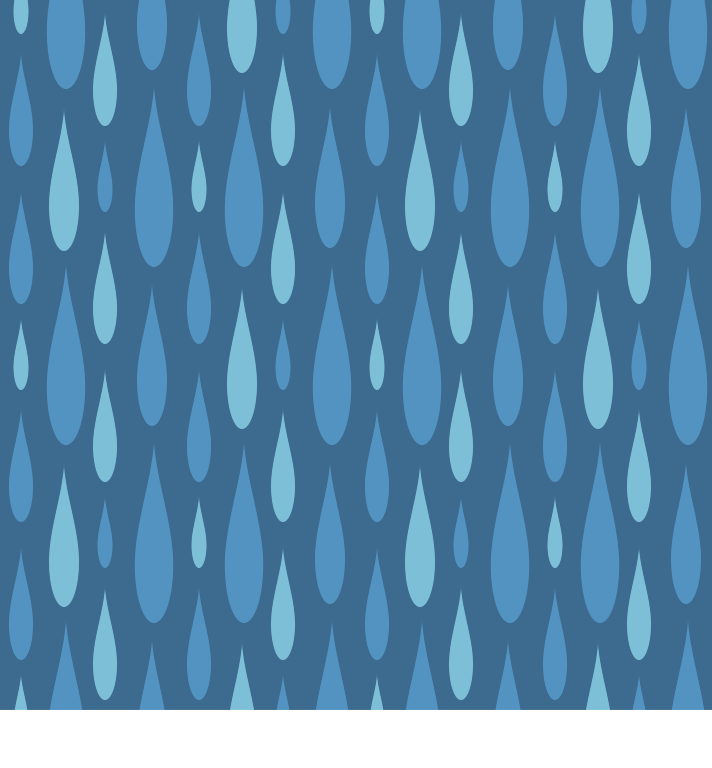
This pattern is drawn by a WebGL 1 fragment shader. Its source:

```glsl
precision highp float;
// Staggered columns of raindrops in four sizes on slate blue, above a white strip.
uniform vec2 u_resolution;

const vec3 SLATE = vec3(0.24, 0.42, 0.56);
const vec3 BLUE = vec3(0.32, 0.575, 0.757);
const vec3 AQUA = vec3(0.49, 0.75, 0.84);
const vec3 WHITE = vec3(1.0);

const float UNIT = 1.0 / 356.0;    // design step as a fraction of one tile
const float TILES_ACROSS = 2.0;
const float PATTERN_DEPTH = 1.994; // tiles shown above the strip
const float BELLY = 0.68;          // widest point, measured from the tip

// Drop sizes: half width, height
const vec2 SMALL = vec2(7.5, 71.0);
const vec2 MEDIUM = vec2(12.0, 112.0);
const vec2 LARGE = vec2(15.0, 141.0);
const vec2 HUGE = vec2(19.2, 180.0);

// Approximate distance to a drop with its tip at the origin, y pointing down
float dropDistance(vec2 p, vec2 size) {
  float bellyY = size.y * BELLY;
  if (p.y < bellyY) {
    float s = clamp(p.y / bellyY, 0.0, 1.0);
    float taper = s * (0.5 + s * (2.0 - 1.5 * s));
    return max(abs(p.x) - size.x * taper, -p.y);
  }
  // Rounded base: lower half of an ellipse
  vec2 radii = vec2(size.x, size.y - bellyY);
  vec2 q = vec2(p.x, p.y - bellyY);
  float k = length(q / radii);
  return k * (k - 1.0) / max(length(q / (radii * radii)), 1e-5);
}

// Paint one drop that repeats with the tile
vec3 paintDrop(vec3 base, vec2 p, vec2 tip, vec2 size, vec3 tint, float pixel) {
  vec2 margin = vec2(0.5, 0.25);
  vec2 local = fract(p - tip * UNIT + margin) - margin;
  float d = dropDistance(local, size * UNIT);
  return mix(base, tint, smoothstep(0.6, -0.6, d / pixel));
}

// Each step adds one narrow column and one wide column
vec3 rainPattern(vec2 p, float pixel) {
  vec3 color = SLATE;
  for (int i = 0; i < 4; i++) {
    float n = float(i);
    float odd = mod(n, 2.0);
    float side = n < 1.5 ? -1.0 : 1.0;
    float inner = abs(n - 1.5) < 1.0 ? 1.0 : 0.0;
    float drift = 178.0 * inner; // middle columns fall half a tile lower
    vec3 tint = mix(BLUE, AQUA, odd);
    vec3 accent = mix(AQUA, BLUE, odd);

    // Narrow column: two medium drops and a small one
    float narrowX = 152.0 + side * mix(131.0, 47.0, inner);
    color = paintDrop(color, p, vec2(narrowX, 54.0 + drift), MEDIUM, tint, pixel);
    color = paintDrop(color, p, vec2(narrowX, 192.0 + drift), MEDIUM, tint, pixel);
    color = paintDrop(color, p, vec2(narrowX, 319.0 + drift), SMALL, accent, pixel);

    // Wide column: a huge drop and a large one
    float wideX = 198.0 + side * mix(133.0, 45.0, inner);
    vec2 hugeTip = vec2(wideX + 1.0, 265.0 + drift);
    vec2 largeTip = vec2(wideX - 1.0, 110.0 - 3.0 * odd + drift);
    color = paintDrop(color, p, hugeTip, HUGE, BLUE, pixel);
    color = paintDrop(color, p, largeTip, LARGE, accent, pixel);
  }
  return color;
}

void main() {
  // Tile units, measured from the upper left corner
  float pixel = TILES_ACROSS / u_resolution.x;
  vec2 p = vec2(gl_FragCoord.x, u_resolution.y - gl_FragCoord.y) * pixel;

  vec3 color = rainPattern(p, pixel);
  float strip = smoothstep(-0.5, 0.5, (p.y - PATTERN_DEPTH) / pixel);
  gl_FragColor = vec4(mix(color, WHITE, strip), 1.0);
}
```
